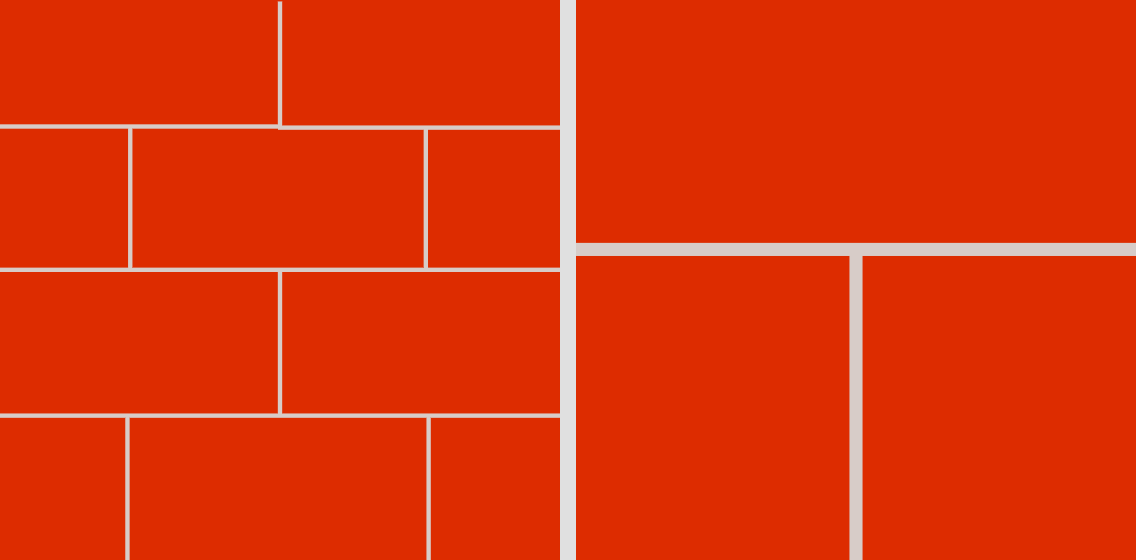
Left: the whole. Right: its middle third, enlarged.
Write a WebGL 1 fragment shader that draws this pattern.

```glsl
precision highp float;
// Flat red brick wall in running bond: four courses, two bricks across,
// with thin pale mortar. Each joint is a distance to a line, and small
// offsets per course give the slightly uneven, hand-laid spacing.

uniform vec2 u_resolution;

// Height of the bed joint above a course, counted from the bottom.
// The top bed steps down slightly to the right of the middle.
float bedHeight(float course, float x) {
  float uneven = 0.0026 * step(0.5, course) - 0.0019 * step(1.5, course);
  float drop = 0.0020 * step(1.5, course) * step(0.496, x);
  return 0.2578 * (course + 1.0) + uneven - drop;
}

// Distance to the upright joints of a course: one central joint in odd
// courses, a mirrored pair in even ones.
float uprightDistance(float course, float x) {
  float single = abs(x - 0.5);
  float halfBrick = 0.2689 - 0.0025 * course;
  float pair = abs(abs(x - 0.4965) - halfBrick);
  return mix(pair, single, mod(course, 2.0));
}

void main() {
  vec2 uv = gl_FragCoord.xy / u_resolution;
  float pixel = 1.0 / min(u_resolution.x, u_resolution.y);

  // Find the course and the nearest bed joint.
  float course = 0.0;
  float bed = 1.0;
  for (int i = 0; i < 3; i++) {
    float height = bedHeight(float(i), uv.x);
    course += step(height, uv.y);
    bed = min(bed, abs(uv.y - height));
  }

  // The top upright stops just short of the upper edge.
  float upright = max(uprightDistance(course, uv.x), uv.y - 0.9935);

  float joint = min(bed, upright);
  float mortar = clamp(0.5 + (0.0039 - joint) / pixel, 0.0, 1.0);

  vec3 brickRed = vec3(0.867, 0.173, 0.0);
  vec3 mortarGrey = vec3(0.845, 0.80, 0.785);
  gl_FragColor = vec4(mix(brickRed, mortarGrey, mortar), 1.0);
}
```
